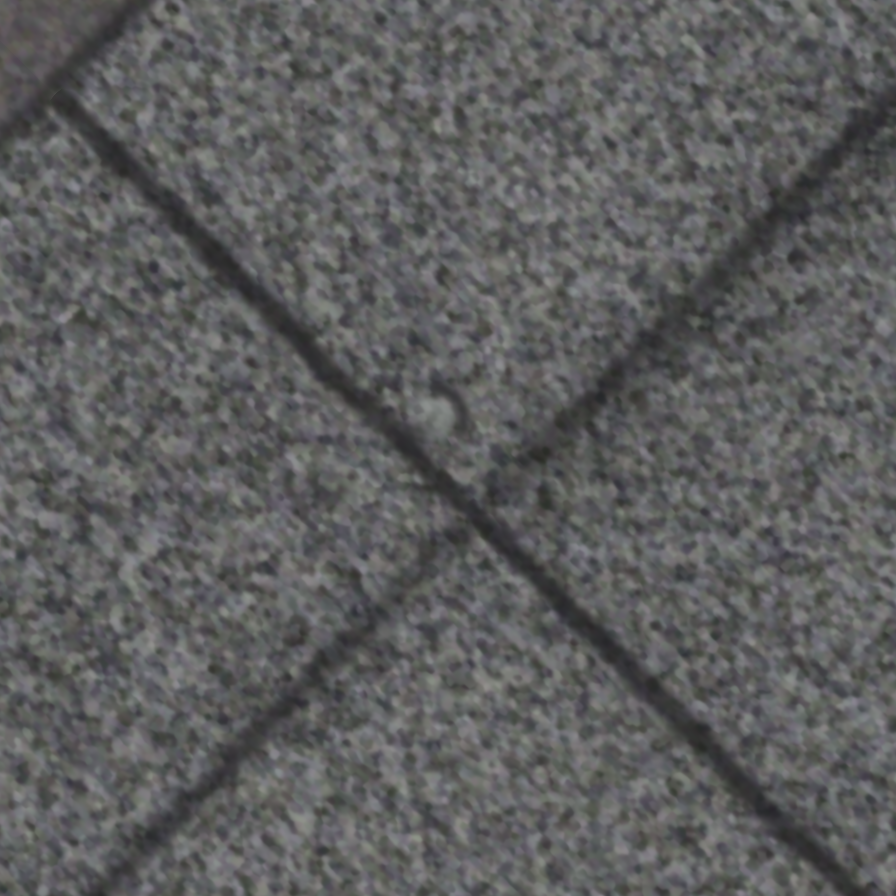
Reproduce this texture procedurally as a three.js fragment shader.

```glsl
// Diagonal rough granite paving slabs with dark worn joints and a chipped edge.
varying vec2 vUv;

const vec3 STONE = vec3(0.386, 0.388, 0.389);
const vec3 JOINT = vec3(0.180, 0.178, 0.185);
const vec3 OLD_SLAB = vec3(0.360, 0.345, 0.345);
const vec3 PALE_CHIP = vec3(0.54, 0.56, 0.55);
const vec2 CROSSING = vec2(0.531, 0.424);
const vec2 SLAB_SIZE = vec2(0.78, 0.67);

vec3 hash3(vec2 p) {
  vec3 h = fract(p.xyx * vec3(0.1031, 0.1030, 0.0973));
  h += dot(h, h.yxz + 33.33);
  return fract((h.xxy + h.yzz) * h.zyx);
}

// Smooth cellular noise: random cell values blended by distance, centred on zero.
vec3 cellGrain(vec2 p, float sharpness) {
  vec2 cell = floor(p);
  vec3 total = vec3(0.0);
  float weights = 0.0;
  for (int y = -1; y <= 1; y++) {
    for (int x = -1; x <= 1; x++) {
      vec2 id = cell + vec2(float(x), float(y));
      vec2 offset = id + 0.15 + 0.7 * hash3(id + 71.0).xy - p;
      float w = exp(-sharpness * dot(offset, offset));
      total += w * hash3(id + 13.0);
      weights += w;
    }
  }
  return total / weights - 0.5;
}

// Layered sines for broad stains and uneven joints, roughly -1 to 1.
float waves(vec2 p) {
  float sum = 0.0;
  float gain = 0.5;
  for (int i = 0; i < 4; i++) {
    sum += gain * sin(p.x + 1.7 * sin(p.y * 0.8)) * cos(p.y - 0.6 * p.x);
    p = mat2(1.5, 1.2, -1.2, 1.5) * p + 2.3;
    gain *= 0.6;
  }
  return sum;
}

// Distance to the nearest line of a repeating set.
float lineDistance(float x, float period) {
  return abs(mod(x + 0.5 * period, period) - 0.5 * period);
}

float joint(float dist, float halfWidth, float blur) {
  return 1.0 - smoothstep(halfWidth - blur, halfWidth + blur, dist);
}

float softSpot(vec2 p, vec2 radius) {
  vec2 q = p / radius;
  return exp(-dot(q, q));
}

// Sparse pale mineral flecks, one candidate per cell.
float flecks(vec2 p, float density) {
  vec2 id = floor(p);
  vec3 rnd = hash3(id + 37.0);
  vec2 offset = fract(p) - 0.3 - 0.4 * rnd.xy;
  return step(1.0 - density, rnd.z) * softSpot(offset, vec2(0.10, 0.13));
}

// Raised chip: x is its pale face, y is the shadow around it.
vec2 chip(vec2 p, float size) {
  vec2 q = p / size;
  float face = 1.0 - smoothstep(0.65, 1.05, length(q));
  face *= smoothstep(-0.9, 0.5, dot(q, vec2(0.75, 0.66)));
  float rim = exp(-pow((length(q) - 1.3) * 3.6, 2.0));
  float upperRight = smoothstep(0.1, 0.8, dot(normalize(q + 0.0001), vec2(0.85, 0.53)));
  float hollow = softSpot(q + vec2(0.85, 0.7), vec2(0.7, 0.6));
  return vec2(face, max(rim * upperRight, hollow));
}

void main() {
  // Slab axes run along the two diagonals, from the crossing of the joints.
  vec2 p = vUv - CROSSING;
  vec2 slab = vec2(p.x + p.y, p.y - p.x) * 0.7071;
  vec2 slabId = floor(slab / SLAB_SIZE);
  vec3 slabTone = hash3(slabId + 9.0) - 0.5;
  float oldSlab = smoothstep(-0.006, 0.006, slab.y - SLAB_SIZE.y);

  // Stone body, stains and slab variation
  vec3 colour = mix(STONE, OLD_SLAB, oldSlab);
  colour += 0.014 * slabTone.x + vec3(0.004, 0.002, -0.004) * slabTone.y;
  colour += 0.024 * waves(vUv * 9.0);

  // Coarse and fine grain with faint warm and violet tints
  vec2 grainUv = slab * vec2(1.15, 0.9) + 4.0;
  vec3 coarse = cellGrain(grainUv * 84.0, 3.8);
  vec3 fine = cellGrain(grainUv.yx * 135.0, 3.8);
  float grain = (0.23 * coarse.x + 0.17 * fine.x) * (1.0 - 0.6 * oldSlab);
  vec3 tint = vec3(0.02, 0.015, -0.045) * coarse.y + vec3(0.03, -0.025, 0.025) * fine.y;
  colour += grain + tint;
  colour = mix(colour, PALE_CHIP, 0.55 * flecks(vUv * 17.0 + 5.0, 0.08));

  // Dirt settled beside the rising joint
  float dirt = exp(-abs(slab.y + 0.03) * 18.0) * smoothstep(-0.05, 0.12, slab.x);
  colour *= 1.0 - 0.15 * dirt;

  // Joints: a crisp dark falling line that ends at the old slab, and softer rising lines
  vec2 wobble = 0.004 * vec2(waves(slab.yx * 23.0), waves(slab * 21.0 + 5.0));
  float falling = lineDistance(slab.x + wobble.x, SLAB_SIZE.x) + oldSlab;
  float rising = lineDistance(slab.y + wobble.y, SLAB_SIZE.y);
  float wear = 0.90 + 0.14 * waves(slab * 14.0 + 2.0);
  float awayFromCrossing = smoothstep(0.02, 0.22, length(slab));
  float fill = mix(0.48, 0.76, awayFromCrossing);
  float crisp = joint(falling, 0.0115, 0.0075) * wear;
  float soft = joint(rising, 0.0125, 0.0105) * fill * wear;
  float halo = max(exp(-falling * 45.0), 0.7 * exp(-rising * 40.0));
  colour *= 1.0 - 0.14 * halo;
  colour = mix(colour, JOINT + 0.2 * grain + 0.5 * tint, clamp(max(crisp, soft), 0.0, 0.96));

  // Broken edge beside the crossing, with a smaller pit to its right
  vec2 large = chip(p - vec2(-0.050, 0.108), 0.028);
  vec2 small = chip(p - vec2(0.088, 0.137), 0.014);
  colour = mix(colour, JOINT, 0.75 * large.y + 0.45 * small.y * (1.0 - large.y));
  colour = mix(colour, PALE_CHIP + 0.4 * grain, max(0.8 * large.x, 0.45 * small.x));

  gl_FragColor = vec4(clamp(colour, 0.0, 1.0), 1.0);
}
```
